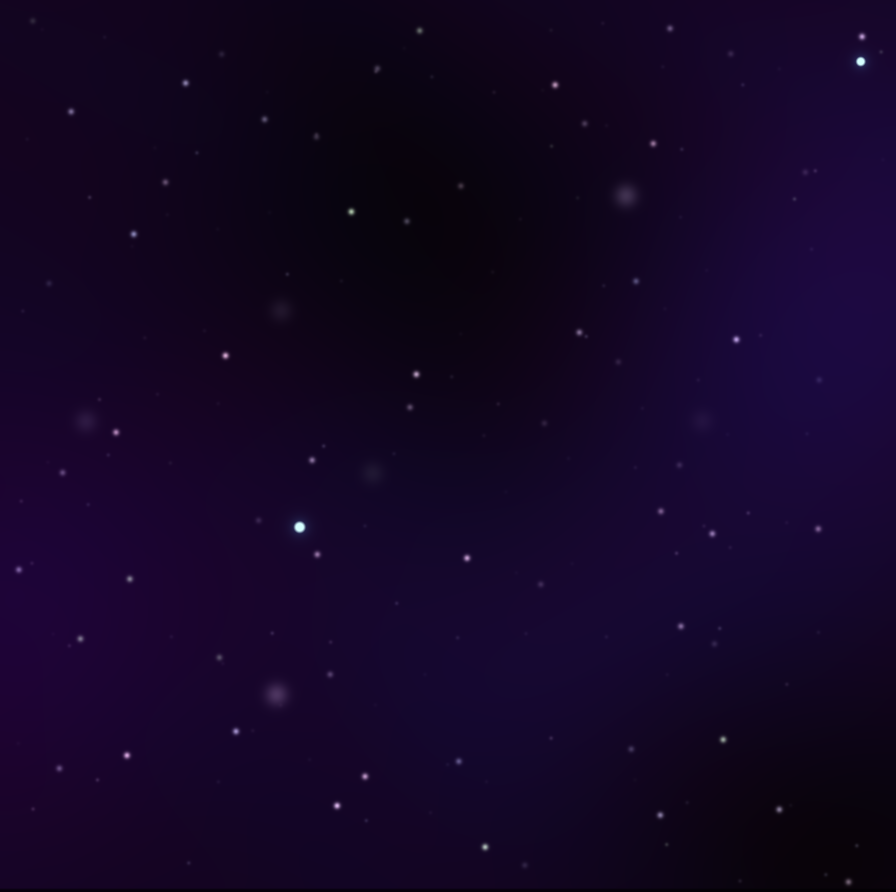
This texture is drawn by a Shadertoy shader. Its source:

```glsl
// Deep violet night sky with soft nebula haze, scattered small stars and two bright ones.

vec3 hash3(vec2 cell, float seed) {
    vec3 p = fract(vec3(cell.xyx + seed * 7.31) * vec3(0.1031, 0.1030, 0.0973));
    p += dot(p, p.yxz + 33.33);
    return fract((p.xxy + p.yzz) * p.zyx);
}

// Soft round blob, 1 at its centre
float blob(vec2 p, vec2 centre, vec2 size) {
    vec2 d = (p - centre) / size;
    return exp(-dot(d, d));
}

// One jittered point of light per grid cell, kept with the given density
vec3 starLayer(vec2 uv, float cells, float radius, float density, float seed) {
    vec2 cell = floor(uv * cells);
    vec3 place = hash3(cell, seed);
    vec3 look = hash3(cell, seed + 5.0);
    vec2 centre = (cell + 0.1 + 0.8 * place.xy) / cells;
    float power = step(place.z, density) * mix(0.14, 1.0, look.x * look.x);
    vec3 tint = mix(vec3(1.0, 0.84, 0.92), vec3(0.78, 0.84, 1.0), look.y);
    tint = mix(tint, vec3(0.85, 1.0, 0.8), step(0.88, look.z));
    return tint * power * blob(uv, centre, vec2(radius));
}

vec3 nebula(vec2 uv) {
    // Layered sines bend the haze
    vec2 p = uv;
    for (float i = 1.0; i < 4.0; i++) {
        p += 0.035 / i * sin(p.yx * 5.0 * i + vec2(1.3, 4.1) * i);
    }
    vec3 sky = vec3(0.073, 0.018, 0.128);

    // Blue and purple clouds
    sky += vec3(0.040, 0.016, 0.125) * blob(p, vec2(0.94, 0.68), vec2(0.24, 0.30));
    sky += vec3(0.012, 0.012, 0.060) * blob(p, vec2(0.64, 0.34), vec2(0.25, 0.20));
    sky += vec3(0.046, -0.006, 0.078) * blob(p, vec2(0.00, 0.30), vec2(0.22, 0.26));
    sky += vec3(0.010, 0.002, 0.030) * blob(p, vec2(0.30, 0.25), vec2(0.25, 0.22));

    // Dark voids
    sky -= vec3(0.042, 0.005, 0.085) * blob(p, vec2(0.43, 0.76), vec2(0.24, 0.25));
    sky -= vec3(0.044, 0.005, 0.090) * blob(p, vec2(0.96, 0.06), vec2(0.24, 0.19));

    // Faint reddish and bluish patches
    float patches = sin(p.x * 11.0 + 2.0 * sin(p.y * 7.0)) * sin(p.y * 13.0 + p.x * 4.0);
    return sky + vec3(0.005, -0.002, -0.006) * patches;
}

void mainImage(out vec4 fragColor, in vec2 fragCoord) {
    vec2 uv = fragCoord / iResolution.y;
    vec3 color = nebula(uv);

    // Hazy discs, small stars and barely visible specks
    color += 0.30 * starLayer(uv, 4.0, 0.012, 0.50, 3.0);
    color += 0.85 * starLayer(uv, 9.0, 0.0034, 0.80, 1.0);
    color += 0.16 * starLayer(uv, 15.0, 0.0022, 0.50, 2.0);

    // Two bright cyan-white stars with halos
    for (float i = 0.0; i < 2.0; i++) {
        float dist = length(uv - mix(vec2(0.336, 0.409), vec2(0.965, 0.931), i));
        float size = 1.0 - 0.18 * i;
        color += vec3(0.16, 0.36, 0.44) * exp(-dist / (0.0055 * size));
        float core = 1.0 - smoothstep(0.0035 * size, 0.0078 * size, dist);
        color = mix(color, vec3(0.84, 1.0, 1.0), core);
    }

    // Dark rim along the bottom
    color *= mix(0.35, 1.0, smoothstep(0.002, 0.005, uv.y));
    fragColor = vec4(clamp(color, 0.0, 1.0), 1.0);
}
```
